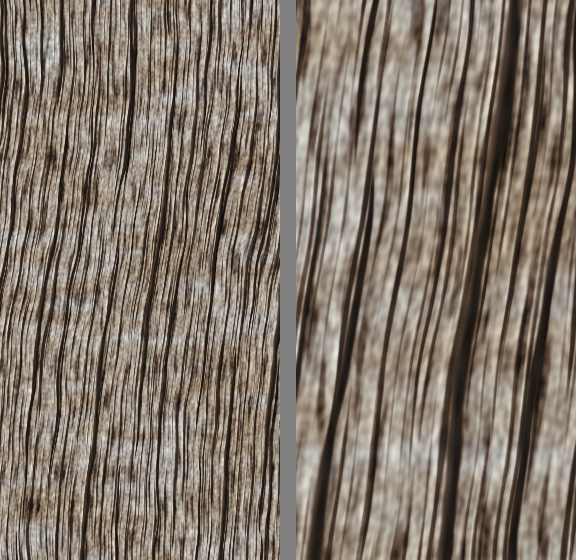
Left, the full canvas; right, a detail of the centre.
Give the GLSL for this texture, as a WebGL 2 fragment shader.

```glsl
#version 300 es
precision highp float;

uniform vec2 u_resolution;
out vec4 fragColor;

const float PI = 3.14159;

float hash(vec2 p) {
    vec3 q = fract(p.xyx * vec3(0.1031, 0.1030, 0.0973));
    q += dot(q, q.yzx + 33.33);
    return fract((q.x + q.y) * q.z);
}

float cornerSlope(vec2 cell, vec2 offset) {
    float angle = 2.0 * PI * hash(cell);
    return dot(vec2(cos(angle), sin(angle)), offset);
}

// Gradient noise, roughly -0.7 to 0.7
float noise(vec2 p) {
    vec2 cell = floor(p), f = fract(p);
    vec2 s = f * f * f * (f * (f * 6.0 - 15.0) + 10.0);
    vec2 e = vec2(1.0, 0.0);
    float low = mix(cornerSlope(cell, f), cornerSlope(cell + e.xy, f - e.xy), s.x);
    float high = mix(cornerSlope(cell + e.yx, f - e.yx), cornerSlope(cell + e.xx, f - e.xx), s.x);
    return mix(low, high, s.y);
}

// Straightens the leaning, wavering grain into vertical columns
vec2 grainSpace(vec2 p) {
    float lean = 0.09 * p.y - 0.02 * sin(PI * p.y);
    float waver = 0.035 * noise(p * vec2(2.0, 1.6) + 7.0) + 0.009 * noise(p * vec2(7.0, 6.0) + 31.0);
    return vec2(p.x - lean + waver, p.y);
}

// One tapered split per column and span: signed distance, half width
vec2 split(vec2 g, float columns, float span, float halfWidth, float seed) {
    float column = floor(g.x * columns);
    float along = g.y / span + hash(vec2(column, seed));
    vec2 key = vec2(column + seed * 17.0, floor(along) + seed);
    float centre = mix(0.25, 0.75, hash(key)) + 0.12 * noise(vec2(g.y * 4.0, column + 0.5));
    float size = hash(key + 41.0);
    float taper = pow(sin(PI * fract(along)), 0.7);
    float ragged = 1.0 + 0.7 * noise(vec2(g.y * 14.0, column + seed + 0.3));
    float width = halfWidth * mix(0.35, 1.0, size * size) * taper * ragged;
    return vec2((fract(g.x * columns) - centre) / columns, width);
}

// Darkens a split, shades its right side and lights its left lip
float carve(float tone, vec2 crack, float strength, float fibre) {
    float d = crack.x, w = crack.y;
    float present = smoothstep(0.0, 0.0015, w);
    float depth = 1.0 - smoothstep(w * 0.6, w * 1.15 + 0.0018, abs(d));
    float wall = smoothstep(0.2, -0.7, d / (w + 0.0005)) * smoothstep(0.003, 0.008, w);
    float shade = exp(-max(d - w, 0.0) / (w + 0.001)) * step(0.0, d);
    float lip = exp(-pow((d + 2.0 * w + 0.002) / (w * 0.7 + 0.0015), 2.0));
    tone += present * (0.07 * lip - 0.15 * shade);
    float inside = 0.07 + 0.15 * wall + 0.08 * fibre;
    return mix(tone, inside, depth * present * strength);
}

float ramp(float a, float b, float x) {
    return clamp((x - a) / (b - a), 0.0, 1.0);
}

vec3 woodColour(float tone, float warmth) {
    vec3 shadow = vec3(0.18, 0.15, 0.13);
    vec3 umber = vec3(0.36, 0.28, 0.22);
    vec3 slate = vec3(0.44, 0.40, 0.38);
    vec3 tan_ = vec3(0.55, 0.49, 0.42);
    vec3 silver = vec3(0.61, 0.58, 0.55);
    vec3 pale = vec3(0.73, 0.71, 0.67);
    vec3 c = shadow * mix(0.35, 1.0, ramp(0.0, 0.14, tone));
    c = mix(c, umber, ramp(0.14, 0.29, tone));
    c = mix(c, slate, ramp(0.29, 0.40, tone));
    c = mix(c, tan_, ramp(0.40, 0.49, tone));
    c = mix(c, silver, ramp(0.49, 0.58, tone));
    c = mix(c, pale, ramp(0.58, 0.71, tone));
    c += 0.8 * max(tone - 0.71, 0.0);
    return c * (1.0 + warmth * vec3(0.05, 0.0, -0.08));
}

void main() {
    vec2 p = gl_FragCoord.xy / u_resolution.x;
    vec2 g = grainSpace(p);

    // Weathered surface: broad stains, cross bands, fibres and fine grit
    float stain = noise(p * vec2(3.0, 4.0) + 3.0);
    float band = noise(p * vec2(4.0, 17.0) + 11.0);
    float fibre = noise(g * vec2(68.0, 8.0));
    float strand = noise(g * vec2(115.0, 24.0) + 19.0);
    float grit = noise(g * vec2(125.0, 75.0) + 53.0);
    float chips = noise(g * vec2(45.0, 38.0) + 71.0);
    float tone = 0.605 + 0.10 * stain + 0.14 * band + 0.20 * fibre
               + 0.22 * strand + 0.19 * grit + 0.13 * chips;
    tone -= 0.22 * smoothstep(0.12, 0.4, -fibre);

    // Splits from fine checks to long open cracks
    for (int i = 2; i >= 0; i--) {
        float level = float(i);
        vec2 crack = split(g, 8.0 * pow(2.6, level), 1.5 * pow(0.55, level),
                           0.0125 * pow(0.42, level), level + 1.0);
        tone = carve(tone, crack, 1.0 - 0.17 * level, strand);
    }

    float warmth = clamp(0.2 - 1.2 * band - 0.8 * stain, -0.5, 1.0);
    fragColor = vec4(woodColour(tone, warmth), 1.0);
}
```
